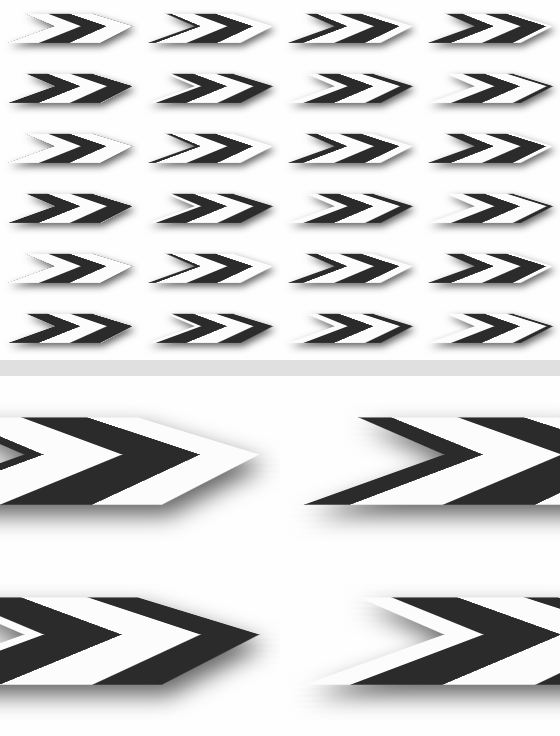
Top: the whole. Bottom: its middle third, enlarged.
A Shadertoy shader for this pattern:

```glsl
// Grid of striped chevron arrows with soft drop shadows; the stripes advance from arrow to arrow.

// Left and right outline of the arrow at height y (y points down, cell is 192 x 82.5)
vec2 arrowSpan(float y) {
    vec2 notchAndTip = vec2(75.0, 182.5);
    return y < 36.0
        ? mix(vec2(36.0, 127.0), notchAndTip, (y - 19.0) / 17.0)
        : mix(notchAndTip, vec2(11.0, 138.0), (y - 36.0) / 23.0);
}

// Converts horizontal distance to distance across a slanted edge
const float SLANT = 0.37;

float arrowCoverage(vec2 p, float softness) {
    vec2 span = arrowSpan(clamp(p.y, 19.0, 59.0));
    float sides = min(p.x - span.x, span.y - p.x) * SLANT;
    float caps = min(p.y - 19.0, 59.0 - p.y);
    return clamp(min(sides, caps) / softness + 0.5, 0.0, 1.0);
}

// Gaussian blur of the arrow silhouette
float arrowShadow(vec2 p) {
    float sum = 0.0, total = 0.0;
    for (int j = -4; j <= 4; j++) {
        for (int i = -4; i <= 4; i++) {
            vec2 tap = vec2(i, j) * 0.5;
            float weight = exp(-0.5 * dot(tap, tap));
            sum += weight * arrowCoverage(p - tap * 5.2, 2.6);
            total += weight;
        }
    }
    return sum / total;
}

// Dark share of the chevron bands: three bands fit between notch and tip
float darkBand(vec2 p, float shift, float softness) {
    vec2 span = arrowSpan(clamp(p.y, 19.0, 59.0));
    float bandWidth = (span.y - span.x) / 3.0;
    float band = (p.x - span.x) / bandWidth - shift;
    float inside = 0.5 - abs(mod(band, 2.0) - 1.5);
    return clamp(inside * bandWidth * SLANT / softness + 0.5, 0.0, 1.0);
}

void mainImage(out vec4 fragColor, in vec2 fragCoord) {
    // Four columns and six rows, counted from the top left
    vec2 uv = fragCoord / iResolution.xy;
    vec2 grid = vec2(uv.x, 1.0 - uv.y) * vec2(4.0, 6.0);
    vec2 cell = floor(grid);
    vec2 p = fract(grid) * vec2(192.0, 82.5);
    float pixel = 768.0 / iResolution.x;

    // Each arrow moves the bands on by a quarter of a band
    float shift = 0.25 * (cell.x + 4.0 * cell.y);

    vec3 color = vec3(0.995) * (1.0 - 0.6 * arrowShadow(p - vec2(3.0, 5.0)));
    vec3 stripes = mix(vec3(0.99), vec3(0.17), darkBand(p, shift, pixel));
    color = mix(color, stripes, arrowCoverage(p, pixel));
    fragColor = vec4(color, 1.0);
}
```
